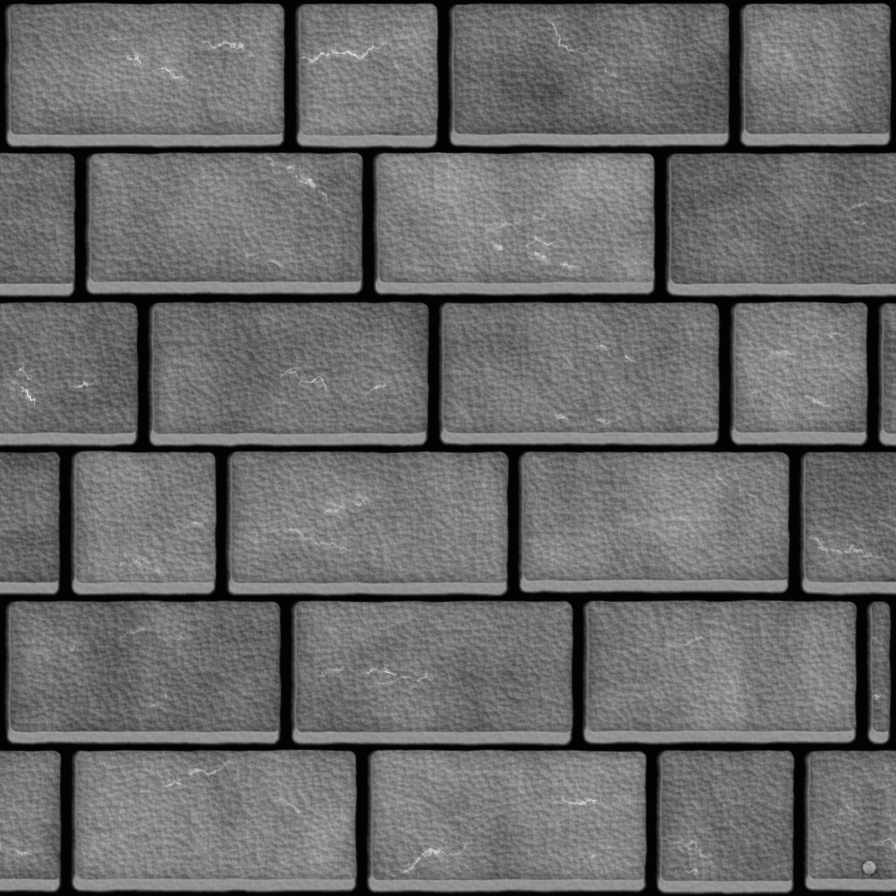
Give the GLSL for this texture, as a WebGL 2 fragment shader.

```glsl
#version 300 es
precision highp float;
// Six courses of grey paving stones, whole and half, separated by black joints.
// Each stone is a rounded box with a lit front lip; its face combines layered
// sines (mottling), embossed cellular noise (grain) and jagged pale veins.
uniform vec2 u_resolution;
out vec4 outColor;

const float ROWS = 6.0;
const float GAP = 0.0058;        // half width of an upright joint
const float LIP = 0.0145;        // height of the front lip
const vec3 JOINT_COLOR = vec3(0.012);
const vec3 LIP_COLOR = vec3(0.57);

// Joint positions of each course, from the top down
const vec4 JOINTS[6] = vec4[6](
  vec4(0.000, 0.324, 0.495, 0.820), vec4(0.090, 0.411, 0.737, 0.737),
  vec4(0.160, 0.484, 0.809, 0.974), vec4(0.073, 0.247, 0.573, 0.887),
  vec4(0.000, 0.319, 0.645, 0.962), vec4(0.074, 0.404, 0.727, 0.892));

float hash(vec2 p) {
  vec3 q = fract(vec3(p.xyx) * 0.1031);
  q += dot(q, q.yzx + 33.33);
  return fract((q.x + q.y) * q.z);
}

// Warped sum of sines, roughly -0.8 to 0.8
float layered(vec2 p) {
  float sum = 0.0, gain = 0.5;
  for (int i = 0; i < 5; i++) {
    p = mat2(0.8, 0.6, -0.6, 0.8) * p * 1.7 + 1.3;
    p += 0.6 * sin(p.yx * 1.1);
    sum += gain * sin(p.x) * sin(p.y);
    gain *= 0.62;
  }
  return sum;
}

// Distance to the nearest scattered cell point
float cellular(vec2 p) {
  vec2 cell = floor(p), f = p - cell;
  float nearest = 2.0;
  for (int y = -1; y <= 1; y++)
    for (int x = -1; x <= 1; x++) {
      vec2 o = vec2(x, y), c = cell + o;
      vec2 point = o + vec2(hash(c), hash(c + 57.0)) - f;
      nearest = min(nearest, dot(point, point));
    }
  return sqrt(nearest);
}

// Slope of the cellular surface towards the light
float emboss(vec2 p) {
  vec2 towardLight = vec2(0.16, 0.24);
  return cellular(p - towardLight) - cellular(p + towardLight);
}

float roundBox(vec2 p, vec2 low, vec2 high, float radius) {
  vec2 d = abs(p - 0.5 * (low + high)) - 0.5 * (high - low) + radius;
  return length(max(d, 0.0)) + min(max(d.x, d.y), 0.0) - radius;
}

// Left and right joint enclosing x, wrapping around the canvas
vec2 stoneSpan(float x, vec4 joints) {
  vec2 span = vec2(-2.0, 2.0);
  for (int k = -1; k <= 1; k++)
    for (int i = 0; i < 4; i++) {
      float joint = joints[i] + float(k);
      if (joint <= x) span.x = max(span.x, joint);
      else span.y = min(span.y, joint);
    }
  return span;
}

// Broken pale crack with a faint flaked border
float vein(vec2 q, vec2 size, vec2 seed) {
  float angle = mix(-0.8, 0.4, hash(seed));
  float c = cos(angle), s = sin(angle);
  q -= (vec2(hash(seed + 3.0), hash(seed + 7.0)) - 0.5) * size * 0.65;
  q = mat2(c, -s, s, c) * q;
  float bend = 0.012 * layered(vec2(q.x * 30.0, seed.y)) + 0.004 * layered(q * 110.0);
  float d = abs(q.y + bend);
  float reach = 1.0 - smoothstep(0.3, 1.0, abs(q.x) / mix(0.03, 0.09, hash(seed + 11.0)));
  float breaks = smoothstep(-0.3, 0.35, layered(q * 45.0 + seed));
  return reach * breaks * (exp(-d * d / 2.6e-6) + 0.28 * exp(-d / 0.007));
}

// Grey level of the stone's upper surface
float faceTone(vec2 q, vec2 size, vec2 seed) {
  vec2 p = q + seed * 0.73;
  float tone = mix(0.39, 0.54, hash(seed + 19.0));
  tone += 0.085 * layered(p * 13.0) + 0.03 * layered(p * 60.0);
  tone += 0.13 * emboss(p * vec2(125.0, 155.0)) + 0.08 * emboss(p * 260.0);
  for (int i = 0; i < 3; i++) {
    vec2 veinSeed = seed + float(i) * 23.0;
    tone += 0.32 * hash(veinSeed + 5.0) * vein(q, size, veinSeed);
  }
  // Occasional small pale pebble near the front
  float pebble = length(q - size * vec2(-0.07, -0.31));
  float present = step(0.88, hash(seed + 41.0));
  tone -= present * 0.15 * smoothstep(0.012, 0.007, pebble);
  return tone + present * 0.36 * smoothstep(0.0085, 0.006, pebble);
}

void main() {
  vec2 uv = gl_FragCoord.xy / u_resolution;
  float row = clamp(floor((1.0 - uv.y) * ROWS), 0.0, ROWS - 1.0);
  vec2 span = stoneSpan(uv.x, JOINTS[int(row)]);
  vec2 seed = vec2(row * 7.0 + 2.0, floor(fract(span.x) * 100.0 + 0.5));
  vec2 p = vec2(uv.x - span.x, fract(uv.y * ROWS) / ROWS);
  vec2 size = vec2(span.y - span.x, 1.0 / ROWS);
  float soft = 0.0008 + 0.5 / u_resolution.y;

  // Outer body and inset face, with slightly worn outlines
  vec2 worn = p + 0.0013 * vec2(layered(p * 35.0 + seed), layered(p * 28.0 - seed));
  vec2 low = vec2(GAP, 0.0015 + 0.003 * hash(seed + 31.0));
  vec2 high = size - vec2(GAP, 0.0042);
  float body = roundBox(worn, low, high, 0.010);
  float face = roundBox(worn, low + vec2(0.006, LIP), high - vec2(0.001, 0.0), 0.007);

  // Lip fades into the joint; its left flank is dimmer than its front
  float front = smoothstep(LIP + 0.008, LIP - 0.002, p.y - low.y);
  float fade = smoothstep(0.0, mix(0.007, 0.004, front), -body);
  vec3 lip = LIP_COLOR * mix(0.82, 1.0, front) * mix(0.25, 1.0, fade);
  lip += 0.05 * emboss(p * 170.0) + 0.05 * exp(-face * face / 4e-6);

  float tone = faceTone(p - 0.5 * size, size, seed);
  tone *= 1.0 - 0.25 * exp(min(face, 0.0) * 150.0);
  vec3 stone = mix(vec3(tone), lip, smoothstep(-soft, soft, face));
  vec3 color = mix(stone, JOINT_COLOR, smoothstep(-soft, soft, body));
  outColor = vec4(clamp(color, 0.0, 1.0), 1.0);
}
```
